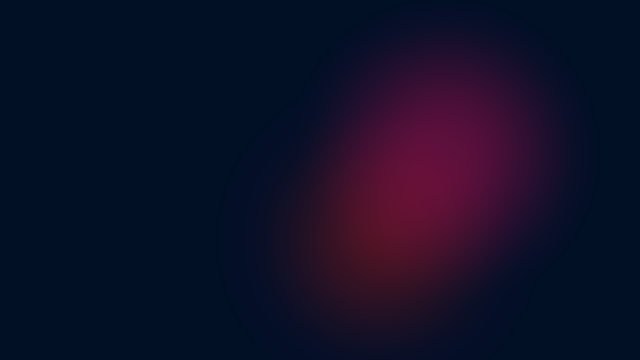
This background is drawn by a WebGL 1 fragment shader. Its source:

```glsl
precision highp float;
// Two overlapping blurred lights, crimson below and magenta above, on deep navy.
// Each light is a translucent disc with a smooth radial falloff, composited in
// order; a very faint wide halo marks the outer rim of each one.

uniform vec2 u_resolution;

// Lengths are in canvas heights, measured from the canvas centre.
const vec3 NAVY = vec3(0.002, 0.061, 0.142);
const vec3 HALO_TINT = vec3(0.012, -0.004, 0.010);

const vec3 CRIMSON = vec3(0.65, 0.105, 0.10);
const vec2 CRIMSON_CENTER = vec2(0.164, -0.167);
const float CRIMSON_CORE = 0.0;
const float CRIMSON_REACH = 0.405;
const float CRIMSON_RIM = 0.465;

const vec3 MAGENTA = vec3(0.85, 0.065, 0.36);
const vec2 MAGENTA_CENTER = vec2(0.345, 0.073);
const float MAGENTA_CORE = 0.035;
const float MAGENTA_REACH = 0.435;
const float MAGENTA_RIM = 0.445;

const float LIGHT_OPACITY = 0.40;
const float RIM_SOFTNESS = 0.06;

// 1 inside the core radius, easing to 0 at the reach radius.
float falloff(float dist, float core, float reach) {
  return 1.0 - smoothstep(core, reach, dist);
}

float halo(float dist, float rim) {
  return falloff(dist, rim - RIM_SOFTNESS, rim);
}

void main() {
  vec2 p = (gl_FragCoord.xy - 0.5 * u_resolution) / u_resolution.y;
  float crimsonDist = length(p - CRIMSON_CENTER);
  float magentaDist = length(p - MAGENTA_CENTER);

  // Faint shared halo behind both lights
  float rimGlow = max(halo(crimsonDist, CRIMSON_RIM), halo(magentaDist, MAGENTA_RIM));
  vec3 color = NAVY + HALO_TINT * rimGlow;

  // Translucent lights, lower one first
  float crimsonLight = falloff(crimsonDist, CRIMSON_CORE, CRIMSON_REACH);
  float magentaLight = falloff(magentaDist, MAGENTA_CORE, MAGENTA_REACH);
  color = mix(color, CRIMSON, LIGHT_OPACITY * crimsonLight);
  color = mix(color, MAGENTA, LIGHT_OPACITY * magentaLight);

  gl_FragColor = vec4(color, 1.0);
}
```
